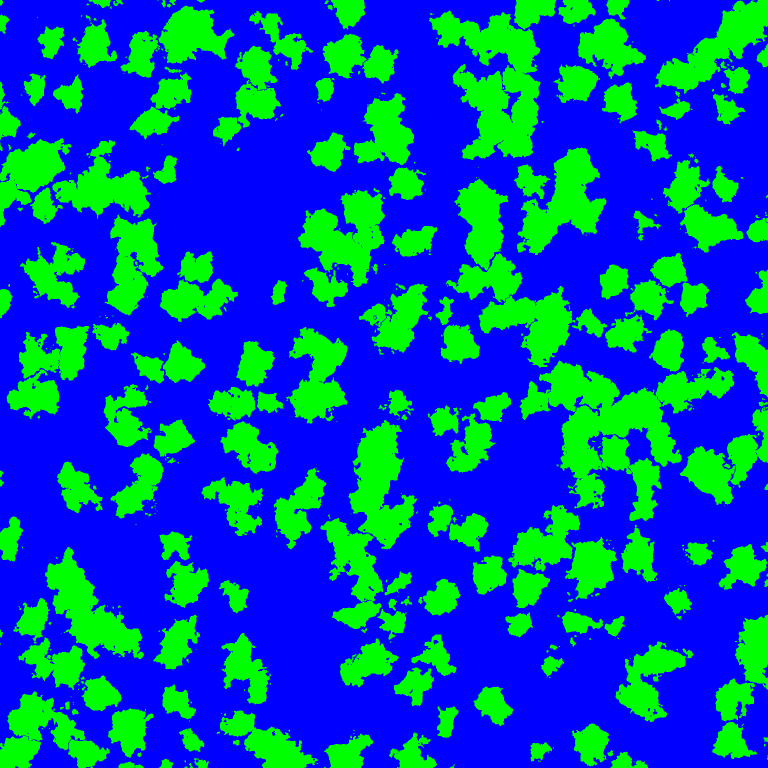
This texture is drawn by a WebGL 2 fragment shader. Its source:

```glsl
#version 300 es
precision highp float;
// Ragged green islands scattered at random over a flat blue ground.
// Stretched discs sit in the cells of a sparse grid; layered gradient noise
// bends the plane to fray their outlines, and subsamples smooth the edges.

uniform vec2 u_resolution;
out vec4 fragColor;

const vec3 GROUND = vec3(0.0, 0.0, 1.0);
const vec3 ISLAND = vec3(0.0, 1.0, 0.0);
const float TAU = 6.28319;

const float CELLS = 24.0;       // grid cells across the canvas
const float PRESENCE = 0.455;   // share of cells that hold a disc
const vec2 RADIUS = vec2(0.014, 0.027);
const float STRETCH = 0.25;
const float FRAY_SIZE = 0.018;
const float FRAY_FREQUENCY = 36.0;
const float FRAY_GAIN = 0.6;
const int FRAY_OCTAVES = 4;
const int SUBSAMPLES = 2;       // per axis

// Three random values in 0..1 for an integer cell and a seed.
vec3 hash3(vec2 cell, int seed) {
    uvec3 v = uvec3(ivec3(ivec2(cell), seed)) * 1664525u + 1013904223u;
    v.x += v.y * v.z;
    v.y += v.z * v.x;
    v.z += v.x * v.y;
    v ^= v >> 16u;
    v.x += v.y * v.z;
    v.y += v.z * v.x;
    v.z += v.x * v.y;
    return vec3(v >> 8u) / 16777216.0;
}

// Two independent gradient ramps at one lattice corner.
vec2 cornerRamps(vec2 corner, vec2 offset, int seed) {
    vec2 angle = TAU * hash3(corner, seed).xy;
    return cos(angle) * offset.x + sin(angle) * offset.y;
}

// Gradient noise with two independent channels.
vec2 gradientNoise2(vec2 p, int seed) {
    vec2 i = floor(p);
    vec2 f = p - i;
    vec2 u = f * f * f * (f * (f * 6.0 - 15.0) + 10.0);
    vec2 e = vec2(1.0, 0.0);
    vec2 low = mix(cornerRamps(i, f, seed),
                   cornerRamps(i + e.xy, f - e.xy, seed), u.x);
    vec2 high = mix(cornerRamps(i + e.yx, f - e.yx, seed),
                    cornerRamps(i + e.xx, f - e.xx, seed), u.x);
    return mix(low, high, u.y);
}

// Rough displacement, from broad lobes down to fine teeth.
vec2 fray(vec2 p, float frequency, float amplitude) {
    vec2 sum = vec2(0.0);
    for (int octave = 0; octave < FRAY_OCTAVES; octave++) {
        sum += amplitude * gradientNoise2(p * frequency, 10 + octave);
        frequency *= 2.0;
        amplitude *= FRAY_GAIN;
    }
    return sum;
}

// Signed distance estimate for a turned, stretched disc.
float stretchedDisc(vec2 p, float radius, float angle, float stretch) {
    float c = cos(angle);
    float s = sin(angle);
    vec2 q = mat2(c, -s, s, c) * p;
    return length(q * vec2(stretch, 1.0 / stretch)) - radius;
}

// Distance to the nearest disc of the scattered set.
float scatteredDiscs(vec2 p, float cells) {
    vec2 home = floor(p * cells);
    float nearest = 1.0;
    for (int y = -1; y <= 1; y++) {
        for (int x = -1; x <= 1; x++) {
            vec2 cell = home + vec2(x, y);
            vec3 place = hash3(cell, 1);
            if (place.z > PRESENCE) continue;
            vec3 shape = hash3(cell, 2);
            vec2 center = (cell + place.xy) / cells;
            float radius = mix(RADIUS.x, RADIUS.y, shape.x);
            float d = stretchedDisc(p - center, radius, TAU * shape.y,
                                    1.0 + STRETCH * shape.z);
            nearest = min(nearest, d);
        }
    }
    return nearest;
}

// 1 inside an island, 0 on the ground.
float islandMask(vec2 p) {
    vec2 bent = p + fray(p, FRAY_FREQUENCY, FRAY_SIZE);
    return step(scatteredDiscs(bent, CELLS), 0.0);
}

void main() {
    // Average the mask over the pixel area.
    float coverage = 0.0;
    for (int y = 0; y < SUBSAMPLES; y++) {
        for (int x = 0; x < SUBSAMPLES; x++) {
            vec2 offset = (vec2(x, y) + 0.5) / float(SUBSAMPLES) - 0.5;
            coverage += islandMask((gl_FragCoord.xy + offset) / u_resolution.y);
        }
    }
    coverage /= float(SUBSAMPLES * SUBSAMPLES);
    fragColor = vec4(mix(GROUND, ISLAND, coverage), 1.0);
}
```
